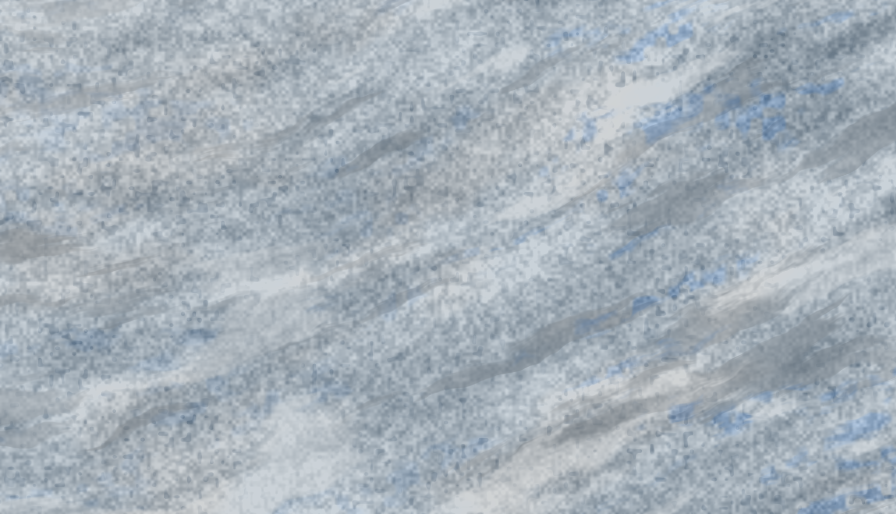
Give the GLSL for this texture, as a Shadertoy shader.

```glsl
// Polished blue-grey marble: soft bands swept along a bending diagonal flow,
// with pale lenses, smooth grey veins, blue mineral clusters and fine grain.
// Tone is summed from noise in flow coordinates, then mapped to a colour ramp.

#define MEAN_COLOR  vec3(0.652, 0.692, 0.725)
#define TONE_SPREAD vec3(0.071, 0.066, 0.061)
#define BLUE_TINT   vec3(-0.085, -0.035, 0.035)
#define WARM_TINT   vec3(0.022, 0.002, -0.016)
#define BROAD_GAIN  3.2
#define STREAK_GAIN 4.6
#define LENS_GAIN   1.15
#define VEIN_GAIN   1.0
#define GRAIN_GAIN  2.3
#define GRAIN_SCALE 145.0
#define WARP_AMOUNT 0.13

float hash(vec2 cell) {
    vec3 h = fract(vec3(cell.xyx) * 0.1031);
    h += dot(h, h.yzx + 33.33);
    return fract((h.x + h.y) * h.z);
}

float noise(vec2 p) {
    vec2 cell = floor(p);
    vec2 f = fract(p);
    f = f * f * (3.0 - 2.0 * f);
    float low = mix(hash(cell), hash(cell + vec2(1, 0)), f.x);
    float high = mix(hash(cell + vec2(0, 1)), hash(cell + vec2(1, 1)), f.x);
    return mix(low, high, f.y);
}

float fbm(vec2 p) {
    float sum = 0.0, weight = 0.5, total = 0.0;
    for (int i = 0; i < 5; i++) {
        sum += weight * noise(p);
        total += weight;
        weight *= 0.5;
        p = p * 2.03 + vec2(17.3, 9.1);
    }
    return sum / total;
}

// Soft round region, 1 at its centre
float region(vec2 p, vec2 center, vec2 radius) {
    vec2 d = (p - center) / radius;
    return exp(-dot(d, d));
}

// x runs along the bands, y across them; bands steepen to the right
vec2 flowCoords(vec2 p) {
    float dx = p.x - 0.5;
    float bend = 0.3 * p.x + 0.2 * sqrt(dx * dx + 0.15);
    float warp = fbm(p * vec2(2.2, 3.0) + 40.0) - 0.5;
    float ripple = fbm(p * 9.0 + 71.0) - 0.5;
    return vec2(p.x + 0.3 * p.y, p.y - bend + WARP_AMOUNT * warp + 0.035 * ripple);
}

void mainImage(out vec4 fragColor, in vec2 fragCoord) {
    vec2 p = fragCoord / iResolution.y;
    vec2 flow = flowCoords(p);

    // Large regions of the slab
    float right = smoothstep(0.75, 1.3, p.x);
    float paleCorner = region(p, vec2(0.15, 0.85), vec2(0.45, 0.25));
    float darkPool = region(p, vec2(1.4, 0.37), vec2(0.32, 0.17));
    float darkFoot = smoothstep(0.16, 0.0, p.y);

    // Broad bands and finer streaks
    float tone = 0.1 + 0.5 * paleCorner - 0.75 * darkPool - 0.45 * darkFoot;
    tone += BROAD_GAIN * (fbm(flow * vec2(1.5, 5.0) + 3.0) - 0.5);
    tone += STREAK_GAIN * (fbm(flow * vec2(3.5, 15.0) + 23.0) - 0.5);

    // Pale lenses and smooth grey veins
    float lens = smoothstep(0.59, 0.70, fbm(flow * vec2(3.2, 11.0) + 57.0));
    float vein = smoothstep(0.60, 0.68, fbm(flow * vec2(2.6, 17.0) + 91.0));
    vein *= 1.0 - lens;
    tone += LENS_GAIN * lens * mix(0.75, 1.2, right) - VEIN_GAIN * vein;

    // Crystal grain, calmer on veins and lenses
    float calm = 1.0 - 0.55 * vein - 0.45 * lens;
    float grain = GRAIN_GAIN * (noise(p * GRAIN_SCALE) - 0.5);
    grain += 1.5 * (noise(p * GRAIN_SCALE * 0.43 + 13.0) - 0.5);
    float cluster = smoothstep(0.38, 0.66, fbm(flow * vec2(5.0, 13.0) + 130.0));
    float speck = smoothstep(0.66, 0.88, noise(p * GRAIN_SCALE * 0.62 + 31.0));
    speck *= mix(0.35, 1.0, cluster);
    tone += calm * (grain - 1.2 * speck);

    // Gather blue minerals in stretched clusters, mostly at the right
    float blue = smoothstep(0.56, 0.72, fbm(flow * vec2(4.5, 16.0) + 171.0));
    blue *= smoothstep(0.3, 0.65, noise(p * GRAIN_SCALE * 0.3 + 7.0));
    blue *= mix(0.35, 1.0, right) * (1.0 - lens);
    tone -= 0.35 * blue;

    // Warm stain on pale stone and veins, cool cast on specks
    float stain = smoothstep(0.45, 0.68, fbm(flow * vec2(3.0, 6.0) + 211.0));
    float warm = 0.8 * stain + 0.5 * vein + 0.35 * lens + 0.4 * paleCorner - 0.25;

    tone = clamp(tone, -3.2, 2.0);
    vec3 color = MEAN_COLOR + TONE_SPREAD * tone;
    color += WARM_TINT * warm + BLUE_TINT * (blue + 0.12 * speck * calm);
    fragColor = vec4(clamp(color, 0.0, 1.0), 1.0);
}
```
